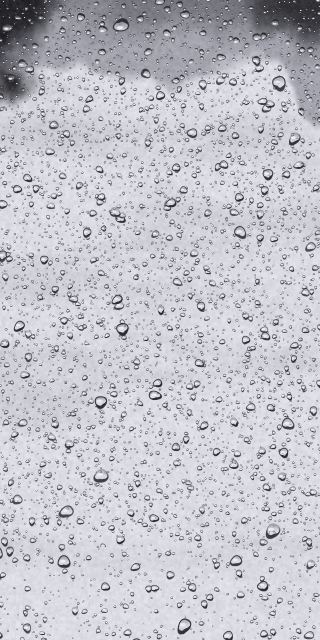
Give the GLSL for this texture, as a Shadertoy shader.

```glsl
// Rain drops on a window pane, pale sky below and dark cloud along the top.

const vec3 SKY = vec3(0.862, 0.862, 0.898);
const vec3 HAZE = vec3(0.785, 0.785, 0.82);
const vec3 CLOUD = vec3(0.64, 0.645, 0.685);
const vec3 CLOUD_TOP = vec3(0.46, 0.46, 0.49);
const vec3 NIGHT = vec3(0.15, 0.15, 0.165);
const vec3 RIM = vec3(0.13, 0.13, 0.15);
const vec3 GLINT = vec3(0.95, 0.95, 0.97);
const float GRAIN = 0.045;      // fine mottling of the glass
const float RIM_THIN = 0.17;    // rim widths, in drop radii
const float RIM_THICK = 0.52;
const float STRETCH = 0.2;      // how oval the drops may be

vec4 hash4(vec2 p) {
    vec4 q = fract(p.xyxy * vec4(0.1031, 0.1030, 0.0973, 0.1099));
    q += dot(q, q.wzxy + 33.33);
    return fract((q.xxyz + q.yzzw) * q.zywx);
}

float noise(vec2 p) {
    vec2 i = floor(p), f = fract(p);
    f = f * f * (3.0 - 2.0 * f);
    return mix(mix(hash4(i).x, hash4(i + vec2(1, 0)).x, f.x),
               mix(hash4(i + vec2(0, 1)).x, hash4(i + vec2(1, 1)).x, f.x), f.y);
}

float fbm(vec2 p) {
    float sum = 0.0, amp = 0.5;
    for (int i = 0; i < 4; i++) {
        sum += amp * noise(p);
        p = p * 2.03 + 17.3;
        amp *= 0.5;
    }
    return sum;
}

// Sky, cloud band and dark corners; gloom is 1 inside the cloud.
vec3 backdrop(vec2 p, float depth, out float gloom) {
    float billow = fbm(p * 7.0 + 3.0) - 0.47;
    float bands = fbm(vec2(p.x * 1.5, p.y * 7.0) + 40.0);
    vec3 col = mix(SKY, HAZE, 0.8 * smoothstep(0.4, 0.75, bands));
    col = mix(col, SKY, 0.7 * smoothstep(1.65, 1.95, depth));

    float edge = 0.225 + 0.05 * sin(p.x * 9.5 - 2.6) + 0.22 * billow
               + 0.17 * smoothstep(0.86, 1.0, p.x);
    gloom = smoothstep(0.035, -0.035, depth - edge);
    vec3 cloud = mix(CLOUD_TOP, CLOUD, smoothstep(-0.02, 0.17, depth + 0.2 * billow));
    col = mix(col, cloud, gloom);

    float left = length(vec2(p.x, depth) / vec2(0.2, 0.29)) + 1.1 * billow;
    float right = length(vec2(1.0 - p.x, depth) / vec2(0.2, 0.2)) + 1.1 * billow;
    float corner = max(smoothstep(1.2, 0.6, left), 0.85 * smoothstep(1.2, 0.3, right));
    gloom = max(gloom, corner);
    return mix(col, NIGHT, corner);
}

// Lays one scattered layer of drops over col.
void addDrops(inout vec3 col, vec2 p, float cell, vec2 radii, float share,
              float seed, float gloom, float pixel) {
    vec3 behind = col;
    vec2 home = floor(p / cell);
    for (int j = -1; j <= 1; j++)
    for (int i = -1; i <= 1; i++) {
        vec2 id = home + vec2(i, j);
        vec4 place = hash4(id + seed);
        vec4 form = hash4(id + seed + 157.0);
        if (place.z > share) continue;
        float r = mix(radii.x, radii.y, place.w * place.w);
        vec2 q = (p - (id + 0.05 + 0.9 * place.xy) * cell) / r;
        if (dot(q, q) > 4.0) continue;

        // Tilted oval with an uneven outline
        float tilt = 3.14159 * form.x;
        vec2 axis = vec2(cos(tilt), sin(tilt));
        vec2 o = vec2(dot(q, axis), dot(q, vec2(-axis.y, axis.x)));
        float oval = 1.0 + STRETCH * form.y;
        o *= vec2(1.0 / oval, oval);
        float len = max(length(o), 0.001);
        vec2 n = o / len;
        float d = len - 1.0 + 0.07 * n.x * (4.0 * n.x * n.x - 3.0) + 0.06 * n.y;

        // Rim is heavy below against the sky, above against the cloud
        float soft = max(0.7 * pixel / r, 0.06);
        vec2 heavy = normalize(vec2(0.7 * (form.z - 0.4), mix(-1.0, 1.0, gloom)));
        float facing = dot(normalize(q + 0.0001), heavy);
        float width = mix(RIM_THIN, RIM_THICK, smoothstep(0.0, 1.0, facing));
        float body = smoothstep(soft, -soft, d);
        float rim = smoothstep(-width - soft, -width + soft, d);
        float gap = step(0.72, form.w) * smoothstep(0.1, -0.7, facing);
        rim *= (0.95 - 0.75 * gap) * mix(0.8, 1.0, form.z);

        // Lens of inverted sky with a small glint
        vec3 lens = mix(behind, SKY, 0.2 + 0.45 * smoothstep(0.4, -0.6, q.y));
        lens *= mix(1.0, 0.82, smoothstep(-0.1, 0.8, q.y));
        vec2 spot = (q - vec2(-0.15, mix(0.2, -0.4, gloom))) / vec2(0.5, 0.28);
        lens = mix(lens, GLINT, 0.85 * smoothstep(1.2, 0.5, length(spot)));
        col = mix(col, mix(lens, RIM, rim), body);
    }
}

void mainImage(out vec4 fragColor, in vec2 fragCoord) {
    vec2 p = fragCoord / iResolution.x;             // canvas width is 1
    float depth = iResolution.y / iResolution.x - p.y;
    float pixel = 1.0 / iResolution.x;
    float gloom;
    vec3 col = backdrop(p, depth, gloom);
    col += GRAIN * (noise(p * 190.0) + noise(p * 90.0) - 1.0);

    // From mist to large drops; the mist thins out near the bottom
    float thin = 1.0 - 0.6 * smoothstep(1.55, 1.8, depth);
    addDrops(col, p, 0.016, vec2(0.0018, 0.0040), 0.55 * thin, 11.0, gloom, pixel);
    addDrops(col, p, 0.032, vec2(0.0042, 0.0080), 0.55 * thin, 23.0, gloom, pixel);
    addDrops(col, p, 0.060, vec2(0.0080, 0.0140), 0.48, 37.0, gloom, pixel);
    addDrops(col, p, 0.130, vec2(0.0130, 0.0230), 0.42, 53.0, gloom, pixel);
    fragColor = vec4(clamp(col, 0.0, 1.0), 1.0);
}
```
